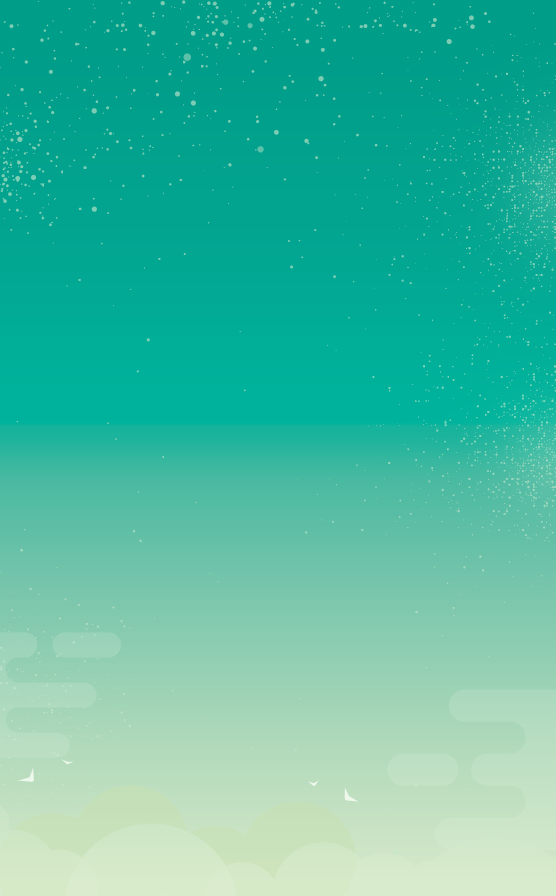
Reproduce this background procedurally as a WebGL 1 fragment shader.

```glsl
precision highp float;
// Teal dusk sky over pale mist: paint speckles, pill clouds, round hills and birds.
uniform vec2 u_resolution;

#define CANVAS vec2(478.0, 768.0)
#define HORIZON 0.474
#define CLOUD_ALPHA 0.17
#define SPECK_ALPHA 0.62
#define GRAIN_CELL 2.3
#define SPLAT_CELL 6.5
#define SPECK_COLOR vec3(0.78, 0.91, 0.80)

float pixel; // size of one pixel in design units

float fill(float d) { return clamp(0.5 - d / pixel, 0.0, 1.0); }

float hash(vec2 p) {
  vec3 q = fract(p.xyx * vec3(0.1031, 0.1030, 0.0973));
  q += dot(q, q.yzx + 33.33);
  return fract((q.x + q.y) * q.z);
}

float disc(vec2 p, float x, float y, float r) {
  return length(p - vec2(x, y)) - r;
}

// Sky: smooth teal above the horizon, pale green mist below
vec3 sky(float t) {
  vec3 high = mix(vec3(0.0, 0.615, 0.535), vec3(0.01, 0.645, 0.565), smoothstep(0.0, 0.3, t));
  high = mix(high, vec3(0.0, 0.70, 0.61), smoothstep(0.23, HORIZON, t));
  vec3 low = mix(vec3(0.09, 0.70, 0.61), vec3(0.28, 0.725, 0.63), smoothstep(HORIZON, 0.54, t));
  low = mix(low, vec3(0.46, 0.77, 0.67), clamp((t - 0.53) / 0.12, 0.0, 1.0));
  low = mix(low, vec3(0.69, 0.85, 0.73), clamp((t - 0.65) / 0.18, 0.0, 1.0));
  low = mix(low, vec3(0.84, 0.91, 0.79), clamp((t - 0.83) / 0.15, 0.0, 1.0));
  return mix(high, low, smoothstep(HORIZON - 0.003, HORIZON + 0.003, t));
}

// One random dot per grid cell, kept with the given probability
float specks(vec2 p, float cell, float density, float maxRadius) {
  vec2 id = floor(p / cell);
  vec2 seed = id + cell * 17.0;
  float size = hash(seed + 91.7);
  float r = mix(0.10, maxRadius, size * size);
  vec2 offset = vec2(hash(seed + 13.1), hash(seed + 47.3));
  vec2 center = mix(vec2(r), vec2(1.0 - r), offset);
  float d = (length(p / cell - id - center) - r) * cell;
  return fill(d) * step(hash(seed), density);
}

float cluster(vec2 p, vec2 center, vec2 spread) {
  vec2 q = (p - center) / spread;
  return exp(-dot(q, q));
}

// Pill of unit height lying in the given row
float pill(vec2 q, float start, float end, float row) {
  q -= vec2(clamp(q.x, start + 0.5, end - 0.5), row + 0.5);
  return length(q) - 0.5;
}

// Three stacked pills joined at the canvas edge, with rounded notches and a loose pill
float cloudBank(vec2 q, vec3 ends, float notch, vec3 loose) {
  float body = max(q.x - notch - 0.5, abs(q.y - 2.5) - 2.0);
  body = max(body, -pill(q, notch, 9.0, 1.0));
  body = max(body, -pill(q, notch, 9.0, 3.0));
  float rows = min(pill(q, -3.0, ends.x, 0.0), pill(q, -3.0, ends.y, 2.0));
  rows = min(rows, pill(q, -3.0, ends.z, 4.0));
  return min(min(body, rows), pill(q, loose.x, loose.y, loose.z));
}

// Bird: two wings tapering away from the body
float wing(vec2 p, vec2 tip, float width) {
  float h = clamp(dot(p, tip) / dot(tip, tip), 0.0, 1.0);
  return length(p - tip * h) - width * (1.0 - h);
}

float bird(vec2 p, vec2 body, vec2 tipA, vec2 tipB, float width) {
  return min(wing(p - body, tipA, width), wing(p - body, tipB, width));
}

void main() {
  vec2 uv = gl_FragCoord.xy / u_resolution;
  vec2 p = vec2(uv.x, 1.0 - uv.y) * CANVAS; // y runs downward
  pixel = CANVAS.x / u_resolution.x;
  vec3 color = sky(1.0 - uv.y);

  // Soft glows and fine grain on the sides
  float east = cluster(p, vec2(490.0, 162.0), vec2(48.0, 52.0))
             + cluster(p, vec2(492.0, 388.0), vec2(52.0, 42.0));
  float haze = cluster(p, vec2(480.0, 165.0), vec2(95.0, 90.0))
             + cluster(p, vec2(480.0, 385.0), vec2(110.0, 75.0));
  float west = cluster(p, vec2(-5.0, 600.0), vec2(85.0, 75.0));
  color = mix(color, SPECK_COLOR, 0.22 * east);
  float grain = specks(p, GRAIN_CELL, 0.55 * east + 0.20 * haze + 0.12 * west, 0.45);
  color = mix(color, SPECK_COLOR, SPECK_ALPHA * grain);

  // Coarse splatter at the top and left, plus a few large drops
  float splat = 0.28 * cluster(p, vec2(220.0, -15.0), vec2(150.0, 42.0))
              + 0.75 * cluster(p, vec2(-8.0, 143.0), vec2(36.0, 38.0))
              + 0.06 * cluster(p, vec2(90.0, 90.0), vec2(180.0, 110.0));
  float drops = specks(p, SPLAT_CELL, splat, 0.36);
  drops = max(drops, specks(p + 3.0, SPLAT_CELL * 0.6, splat, 0.36));
  float large = min(disc(p, 161.0, 49.0, 3.2), disc(p, 224.0, 128.0, 2.7));
  large = min(large, min(disc(p, 194.0, 19.0, 2.3), disc(p, 215.0, 22.0, 2.2)));
  color = mix(color, SPECK_COLOR, SPECK_ALPHA * max(drops, 0.75 * fill(large)));

  // Pill clouds on both edges
  float left = 21.5 * cloudBank((p - vec2(0.0, 542.0)) / 21.5,
    vec3(1.49, 3.86, 2.79), 0.23, vec3(2.1, 4.84, 0.0));
  float right = 27.5 * cloudBank(vec2(CANVAS.x - p.x, p.y - 591.0) / 27.5,
    vec3(3.35, 2.65, 3.78), 0.95, vec3(3.05, 5.27, 2.0));
  color = mix(color, vec3(0.90, 0.96, 0.90), CLOUD_ALPHA * fill(min(left, right)));

  // Back hills, then front hills
  float back = min(disc(p, 112.0, 723.0, 50.0), disc(p, 256.0, 737.0, 50.0));
  back = min(back, min(disc(p, 45.0, 745.0, 48.0), disc(p, 185.0, 752.0, 44.0)));
  color = mix(color, vec3(0.78, 0.88, 0.70), 0.55 * fill(back));
  float front = min(disc(p, 10.0, 752.0, 41.0), disc(p, -12.0, 706.0, 20.0));
  front = min(front, min(disc(p, 50.0, 762.0, 34.0), disc(p, 208.0, 772.0, 33.0)));
  front = min(front, min(disc(p, 278.0, 766.0, 44.0), disc(p, 330.0, 767.0, 36.0)));
  front = min(front, min(disc(p, 375.0, 770.0, 33.0), disc(p, 425.0, 800.0, 82.0)));
  vec3 hill = mix(vec3(0.80, 0.90, 0.78), vec3(0.86, 0.93, 0.81), smoothstep(690.0, 768.0, p.y));
  color = mix(color, hill, 0.65 * fill(front));
  color = mix(color, hill, 0.80 * fill(disc(p, 130.0, 781.0, 75.0)));

  // Birds
  float birds = bird(p, vec2(27.0, 668.0), vec2(1.5, -10.0), vec2(-11.0, 1.0), 2.2);
  birds = min(birds, bird(p, vec2(298.5, 684.0), vec2(-2.0, -9.0), vec2(9.5, 3.0), 2.2));
  birds = min(birds, bird(p, vec2(270.0, 672.5), vec2(-5.0, -2.5), vec2(4.0, -3.5), 1.2));
  birds = min(birds, bird(p, vec2(58.0, 654.0), vec2(-5.0, -3.0), vec2(5.0, -1.0), 1.1));
  color = mix(color, vec3(0.95, 0.98, 0.94), 0.9 * fill(birds));

  gl_FragColor = vec4(color, 1.0);
}
```
